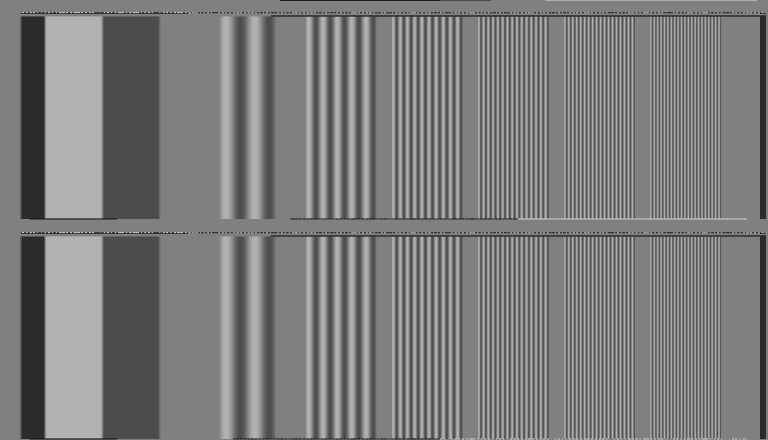
This pattern is drawn by a WebGL 1 fragment shader. Its source:

```glsl
precision highp float;
// Multiburst test signal: two stacked fields of grey bars and six bursts of
// rising frequency, framed by thin broken scan lines. Everything is laid out
// on a 768 x 442 grid stretched over the canvas, with y pointing down.

uniform vec2 u_resolution;

const float PI = 3.14159265;
const float FIELD_HEIGHT = 221.0;

// Share of a box of width w, centred on v, that lies between lo and hi.
float span(float v, float lo, float hi, float w) {
  return clamp((min(v + 0.5 * w, hi) - max(v - 0.5 * w, lo)) / w, 0.0, 1.0);
}

// Sine averaged over a pixel, which damps waves too fine to resolve.
float filteredSine(float x, float period, float pixel) {
  float halfAngle = PI * pixel / period;
  return sin(2.0 * PI * x / period) * sin(halfAngle) / halfAngle;
}

// Solid bars at the ends, then wave packets with a whole number of cycles.
float signal(float x, float pixel) {
  float soft = max(pixel, 3.0);
  float level = 0.5;
  level -= 0.33 * span(x, 21.0, 45.0, soft);
  level += 0.2 * span(x, 45.0, 102.5, soft);
  level -= 0.2 * span(x, 102.5, 159.5, soft);
  level -= 0.33 * span(x, 760.0, 766.0, pixel);
  for (int i = 0; i < 6; i++) {
    float n = float(i);
    float frequency = n < 3.0 ? 0.5 * exp2(n) : 3.0 + 0.6 * (n - 3.0);
    float period = 14.32 / frequency;
    float start = 219.0 + 86.2 * n;
    float width = period * floor(72.5 / period);
    float wave = filteredSine(x - start, period, pixel);
    level += 0.2 * wave * span(x, start, start + width, pixel);
  }
  return level;
}

// Irregular on/off dashes from layered sines.
float dashes(float x) {
  float s = sin(x * 1.7) + 0.6 * sin(x * 0.43) + 0.5 * sin(x * 0.11);
  return smoothstep(-0.3, 0.3, s);
}

void main() {
  vec2 grid = vec2(768.0, 2.0 * FIELD_HEIGHT);
  vec2 pixel = grid / u_resolution;
  vec2 p = gl_FragCoord.xy * pixel;
  p.y = grid.y - p.y;
  float field = floor(p.y / FIELD_HEIGHT);
  float y = mod(p.y, FIELD_HEIGHT);
  float x = p.x;

  // Main body of each field
  float grey = mix(0.5, signal(x, pixel.x), span(y, 16.5, 220.0, pixel.y));

  // Upper rule: pale dots on the left, dark dashes further right
  float left = span(x, 21.0, 188.0, pixel.x);
  float right = span(x, 188.0, 766.0, pixel.x);
  float dash = dashes(x);
  float upperTone = mix(0.5, mix(0.15, 0.85, dash), left);
  upperTone = mix(upperTone, mix(0.1, 0.6, dash), right);
  grey = mix(grey, upperTone, span(y, 12.3, 13.3, pixel.y));
  float shadow = span(x, 21.0, 188.0, pixel.x) + span(x, 760.0, 766.0, pixel.x);
  grey = mix(grey, 0.1, shadow * span(y, 13.3, 14.0, pixel.y));

  // Solid dark rule along the top edge of the body
  float edge = span(x, 271.0, 766.0, pixel.x);
  grey = mix(grey, 0.05, edge * span(y, 15.5, 16.6, pixel.y));

  // Lower rule: dark pieces, then a pale run
  float darkStart = mix(290.0, 233.0, field);
  float darkEnd = mix(518.0, 440.0, field);
  float dark = span(x, 30.0, 117.0, pixel.x);
  dark += span(x, darkStart, darkEnd, pixel.x) * mix(0.6, 1.0, dash);
  float pale = span(x, darkEnd, 747.0, pixel.x) * mix(1.0, dash, field);
  float lower = span(y, 219.4, 220.5, pixel.y);
  grey = mix(grey, 0.08, dark * lower);
  grey = mix(grey, 0.8, pale * lower);

  // Broken line on the very top of the canvas
  float top = span(p.y, 0.0, 1.0, pixel.y);
  grey = mix(grey, 0.1, top * span(x, 280.0, 440.0, pixel.x));
  grey = mix(grey, 0.3, top * span(x, 440.0, 491.0, pixel.x));
  grey = mix(grey, 0.68, top * span(x, 545.0, 757.0, pixel.x));

  gl_FragColor = vec4(vec3(grey), 1.0);
}
```
